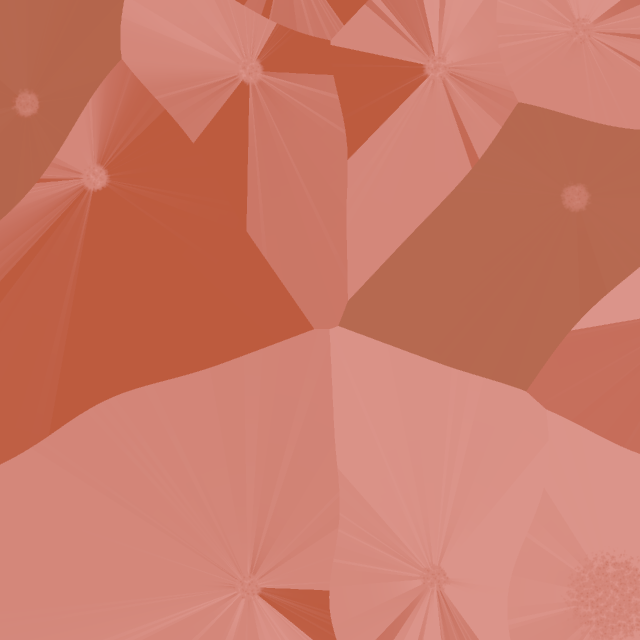
Write a three.js fragment shader that draws this background.

```glsl
varying vec2 vUv;

const vec3 RUST = vec3(0.74, 0.355, 0.245);
const vec3 CLAY = vec3(0.78, 0.44, 0.37);
const vec3 PINK = vec3(0.83, 0.53, 0.48);
const vec3 BLUSH = vec3(0.86, 0.58, 0.54);
const vec3 BROWN = vec3(0.705, 0.40, 0.30);

const vec2 CENTRE = vec2(0.52, 0.49);
const float INNER_HUBS = 6.0;
const int HUBS = 11;
const float INNER_RADIUS = 0.43;
const float OUTER_RADIUS = 0.60;
const float BEND = 0.022;        // curvature of the outer cell borders
const float SECTORS = 8.0;       // broad facets around each hub
const float SLIVERS = 7.0;       // thin rays per facet
const float GRAIN = 110.0;       // grain cells across the canvas
const float SMALL_HUB = 0.022;
const float LARGE_HUB = 0.068;
const float SOFTNESS = 0.0005;   // half step of the edge smoothing
const float TAU = 6.28319;

float hash(vec2 p) {
  return fract(sin(dot(p, vec2(127.1, 311.7))) * 43758.5);
}

// Distance to the nearest jittered point
float cellular(vec2 p) {
  vec2 base = floor(p);
  float nearest = 2.0;
  for (int y = -1; y <= 1; y++) {
    for (int x = -1; x <= 1; x++) {
      vec2 cell = base + vec2(float(x), float(y));
      vec2 point = cell + vec2(hash(cell), hash(cell + 57.0));
      nearest = min(nearest, distance(p, point));
    }
  }
  return nearest;
}

// Inner ring with a wide gap at the lower left, then a wider outer ring
float hubAngle(float id) {
  float inner = radians(28.0 + 40.0 * (id + 1.6 * step(3.5, id)));
  float outer = radians(-44.0 + 47.0 * (id - INNER_HUBS));
  return id < INNER_HUBS ? inner : outer;
}

vec2 hubPosition(float id) {
  float angle = hubAngle(id);
  float radius = id < INNER_HUBS ? INNER_RADIUS : OUTER_RADIUS;
  radius += 0.01 * sin(id * 2.4);
  return CENTRE + radius * vec2(cos(angle), sin(angle));
}

vec3 toneColour(float tone) {
  vec3 colour = mix(RUST, CLAY, smoothstep(0.0, 0.4, tone));
  colour = mix(colour, PINK, smoothstep(0.35, 0.7, tone));
  return mix(colour, BLUSH, smoothstep(0.75, 1.0, tone));
}

vec3 facets(vec2 p) {
  // Nearest hub, with borders that curve away from the centre
  vec2 bent = p + BEND * smoothstep(0.15, 0.5, distance(p, CENTRE))
    * sin(p.yx * vec2(15.0, 12.0) + vec2(0.5, 2.0));
  float id = 0.0;
  float nearest = 9.0;
  for (int i = 0; i < HUBS; i++) {
    float d = distance(bent, hubPosition(float(i)));
    if (d < nearest) {
      nearest = d;
      id = float(i);
    }
  }
  vec2 offset = p - hubPosition(id);
  float reach = length(offset);
  float angle = atan(offset.y, offset.x);
  float facing = hubAngle(id);

  // Broad facets of uneven width
  float turn = SECTORS * angle / TAU
    + 0.32 * sin(2.0 * angle + id * 1.7) + 0.12 * sin(3.0 * angle + id);
  float sector = mod(floor(turn), SECTORS);
  float pick = hash(vec2(sector, id + 3.0));
  float tone = 0.95 * abs(sin((facing - 2.7) * 0.5));
  float outward = smoothstep(0.0, 0.8, cos(angle - facing));
  tone += 0.6 * outward * (1.0 - tone);
  tone += 0.26 * (hash(vec2(sector + 9.0, id)) - 0.5);
  tone -= 0.55 * step(0.84, pick);

  // Thin rays, a few of them long and dark
  float sliver = mod(floor(turn * SLIVERS), SECTORS * SLIVERS);
  float ray = hash(vec2(sliver, id + 21.0));
  tone += (ray - 0.5) * (0.06 * exp(-reach * 8.0) + 0.8 * exp(-reach * 32.0));
  tone -= 0.45 * step(0.97, ray);
  float hair = mod(floor(turn * SLIVERS * 4.0), SECTORS * SLIVERS * 4.0);
  tone += 0.18 * step(0.9, hash(vec2(hair, id))) * exp(-reach * 7.0);

  // Rough grain at the hub
  float size = id == INNER_HUBS ? LARGE_HUB : SMALL_HUB;
  float speckle = 0.6 * cellular(p * GRAIN) + 0.4 * cellular(p * GRAIN * 2.3);
  float rough = 1.0 - smoothstep(0.65, 1.15, reach / size + 0.5 * (speckle - 0.45));
  tone = mix(tone, 0.4 + 0.8 * speckle, rough);

  // Two muted cells keep only a trace of the facets
  vec3 colour = toneColour(clamp(tone, 0.0, 1.0));
  float muted = 1.0 - step(0.5, mod(id, 10.0));
  return mix(colour, BROWN, muted * mix(0.93, 0.35, rough));
}

void main() {
  vec3 colour = vec3(0.0);
  for (int i = 0; i < 4; i++) {
    vec2 corner = vec2(mod(float(i), 2.0), floor(float(i) * 0.5)) - 0.5;
    colour += facets(vUv + corner * 2.0 * SOFTNESS);
  }
  gl_FragColor = vec4(colour * 0.25, 1.0);
}
```
